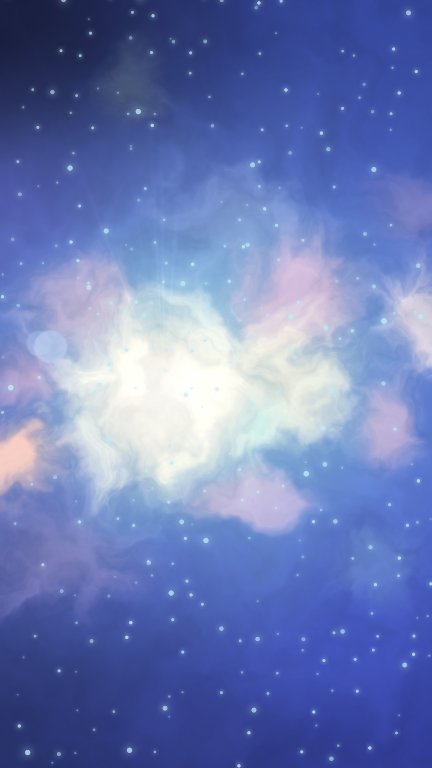
Write a WebGL 2 fragment shader that draws this background.

```glsl
#version 300 es
precision highp float;

uniform vec2 u_resolution;
out vec4 fragColor;

vec2 hash2(vec2 p) {
  vec3 h = fract(vec3(p.xyx) * vec3(0.1031, 0.1030, 0.0973));
  h += dot(h, h.yzx + 33.33);
  return fract((h.xx + h.yz) * h.zy);
}

float cornerSlope(vec2 cell, vec2 f, vec2 corner) {
  return dot(hash2(cell + corner + 70.0) * 2.0 - 1.0, f - corner);
}

float gradientNoise(vec2 p) {
  vec2 cell = floor(p), f = fract(p);
  vec2 s = f * f * f * (f * (f * 6.0 - 15.0) + 10.0);
  vec2 e = vec2(0.0, 1.0);
  return mix(mix(cornerSlope(cell, f, e.xx), cornerSlope(cell, f, e.yx), s.x),
             mix(cornerSlope(cell, f, e.xy), cornerSlope(cell, f, e.yy), s.x), s.y);
}

float fbm(vec2 p) {
  float sum = 0.0, amp = 0.8;
  for (int i = 0; i < 5; i++) {
    sum += amp * gradientNoise(p);
    p = mat2(1.6, 1.2, -1.2, 1.6) * p + 7.3;
    amp *= 0.52;
  }
  return sum;
}

// Smooth gaussian tint
vec3 glow(vec3 base, vec2 p, vec2 center, vec2 size, vec3 tint, float amount) {
  vec2 d = (p - center) / size;
  return mix(base, tint, amount * exp(-dot(d, d)));
}

// Gaussian tint with an edge broken up by noise
vec3 cloud(vec3 base, vec2 p, vec2 center, vec2 size, vec3 tint, float amount, float grain) {
  vec2 d = (p - center) / size;
  float density = exp(-dot(d, d));
  return mix(base, tint, amount * smoothstep(0.1, 0.95, density + grain * 0.6 * smoothstep(0.0, 0.4, density)));
}

// One jittered star per grid cell, kept with the given chance
float stars(vec2 p, float cells, float chance, float radius, float pixel) {
  vec2 cell = floor(p * cells);
  vec2 pick = hash2(cell + cells);
  vec2 spot = (cell + 0.2 + 0.6 * hash2(cell + cells * 3.0)) / cells;
  float r = radius * mix(0.5, 1.0, pick.y), d = length(p - spot);
  float disc = 1.0 - smoothstep(r - pixel, r + pixel, d);
  float halo = 0.25 * exp(-d * d / (r * r * 5.0));
  return step(pick.x, chance) * max(disc, halo) * mix(0.4, 1.0, pick.y);
}

float disc(vec2 p, vec2 center, float radius) {
  return 1.0 - smoothstep(radius - 0.005, radius + 0.003, length(p - center));
}

vec3 nightSky(vec2 p) {
  vec3 low = mix(vec3(0.15, 0.19, 0.41), vec3(0.18, 0.22, 0.56), p.x);
  vec3 middle = mix(vec3(0.30, 0.35, 0.69), vec3(0.28, 0.37, 0.76), p.x);
  vec3 high = mix(vec3(0.09, 0.11, 0.23), vec3(0.20, 0.27, 0.60), smoothstep(0.0, 0.9, p.x));
  vec3 sky = mix(low, middle, smoothstep(0.05, 0.7, p.y));
  return mix(sky, high, smoothstep(1.1, 1.72, p.y));
}

vec3 nebula(vec3 sky, vec2 p, vec2 w, float n) {
  vec3 pink = vec3(0.86, 0.74, 0.84), peach = vec3(0.98, 0.81, 0.76);
  vec3 cream = vec3(0.95, 0.94, 0.87), aqua = vec3(0.56, 0.80, 0.88);
  vec3 mauve = vec3(0.57, 0.53, 0.74);

  // Wide blue light and dim outer patches
  vec3 c = glow(sky, w, vec2(0.80, 0.34), vec2(0.32, 0.24), vec3(0.25, 0.31, 0.76), 0.75);
  c = glow(c, w, vec2(0.05, 1.27), vec2(0.32, 0.13), vec3(0.29, 0.28, 0.63), 0.7);
  c = glow(c, w, vec2(0.47, 0.08), vec2(0.13, 0.08), vec3(0.24, 0.28, 0.62), 0.5);
  c = glow(c, w, vec2(0.50, 0.91), vec2(0.58, 0.50), vec3(0.41, 0.54, 0.84), 0.9);
  c = cloud(c, w, vec2(0.32, 1.57), vec2(0.07, 0.10), vec3(0.36, 0.43, 0.52), 0.55, n);
  c = cloud(c, w, vec2(0.12, 0.49), vec2(0.20, 0.13), mauve, 0.65, n);
  c = cloud(c, w, vec2(0.87, 0.48), vec2(0.10, 0.08), vec3(0.43, 0.56, 0.80), 0.6, n);
  c = cloud(c, w, vec2(0.98, 1.30), vec2(0.12, 0.10), mauve, 0.6, n);
  c = cloud(c, w, vec2(0.55, 1.26), vec2(0.17, 0.12), vec3(0.56, 0.62, 0.84), 0.6, n);

  // Aqua rim and pastel clouds
  c = glow(c, w, vec2(0.48, 0.91), vec2(0.37, 0.31), aqua, 0.95);
  c = cloud(c, w, vec2(0.20, 1.07), vec2(0.14, 0.11), pink, 0.7, n);
  c = cloud(c, w, vec2(0.69, 1.09), vec2(0.15, 0.15), pink, 0.85, n);
  c = cloud(c, w, vec2(0.57, 0.63), vec2(0.13, 0.06), pink, 0.65, n);
  c = cloud(c, w, vec2(0.90, 0.79), vec2(0.08, 0.10), pink, 0.7, n);
  c = cloud(c, w, vec2(0.67, 0.89), vec2(0.17, 0.16), cream, 0.85, n);
  c = cloud(c, w, vec2(0.38, 0.86), vec2(0.28, 0.22), cream, 0.95, n);
  c = glow(c, w, vec2(0.61, 0.77), vec2(0.06, 0.06), vec3(0.64, 0.87, 0.87), 0.55);
  c = cloud(c, w, vec2(0.03, 0.91), vec2(0.09, 0.08), vec3(0.80, 0.68, 0.82), 0.75, n);
  c = cloud(c, w, vec2(0.02, 0.70), vec2(0.13, 0.10), peach, 0.95, n);
  c = cloud(c, w, vec2(0.99, 1.03), vec2(0.13, 0.13), vec3(0.85, 0.82, 0.87), 0.95, n);
  return glow(c, p, vec2(0.38, 0.87), vec2(0.18, 0.16), vec3(1.0, 0.99, 0.97), 0.95);
}

void main() {
  vec2 p = gl_FragCoord.xy / u_resolution.x;
  float pixel = 0.7 / u_resolution.x;
  vec2 warp = vec2(fbm(p * 4.0), fbm(p * 4.0 + 19.0));
  float n = fbm(p * 7.0 + warp * 1.5);
  vec3 color = nebula(nightSky(p), p, p + warp * 0.09, n) * (1.0 + 0.13 * n);

  // Faint rays fanning out from the core
  vec2 ray = p - vec2(0.38, 0.87);
  float streak = smoothstep(0.2, 0.6, gradientNoise(vec2(atan(ray.x, ray.y) * 24.0, 2.4)));
  color += 0.05 * streak * exp(-dot(ray, ray) * 5.0) * smoothstep(0.0, 0.3, ray.y);

  // Stars and lens discs
  float light = stars(p, 11.0, 0.36, 0.0068, pixel) + stars(p + 0.37, 23.0, 0.22, 0.0042, pixel);
  color = mix(color, vec3(0.74, 0.93, 0.96), min(light, 1.0) * 0.85);
  color = mix(color, vec3(0.68, 0.77, 0.94), 0.45 * disc(p, vec2(0.090, 0.983), 0.030));
  color = mix(color, vec3(0.76, 0.83, 0.95), 0.60 * disc(p, vec2(0.117, 0.975), 0.039));
  fragColor = vec4(clamp(color, 0.0, 1.0), 1.0);
}
```
